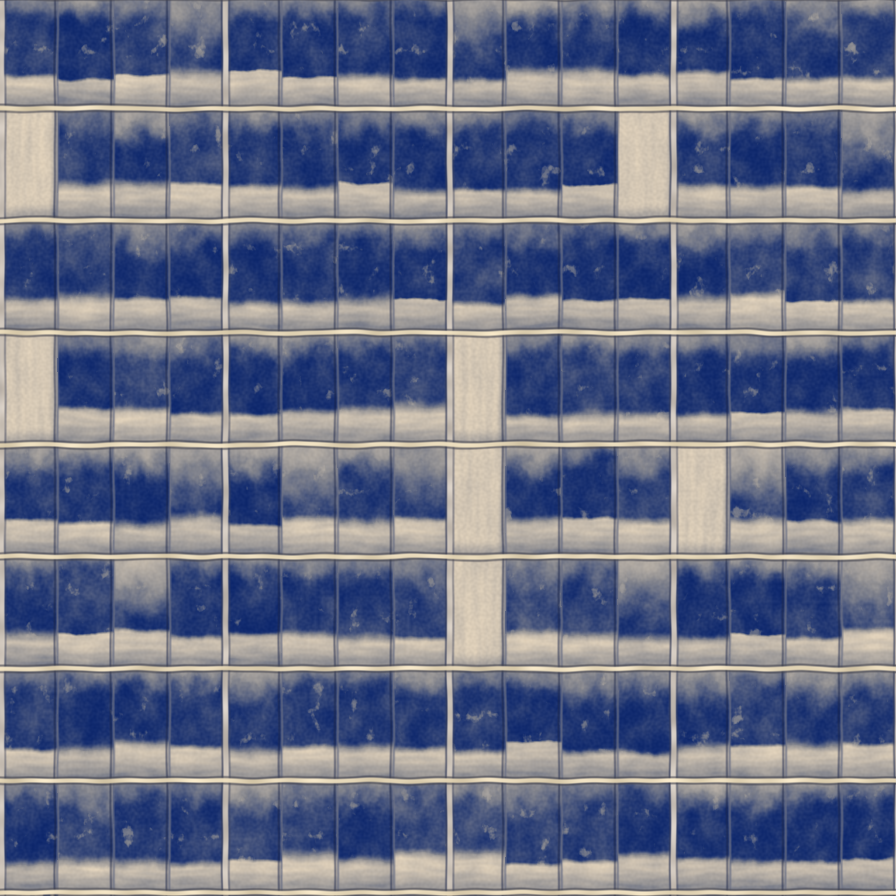
Write a three.js fragment shader that draws this texture.

```glsl
// Weathered blue and cream glazed tiles: 16 columns by 8 rows, with pale blanks and cream grout.
varying vec2 vUv;

float hash(vec2 p) {
  return fract(sin(dot(p, vec2(127.1, 311.7))) * 43758.5);
}

vec2 gradient(vec2 p) {
  float a = 6.2832 * hash(p);
  return vec2(cos(a), sin(a));
}

// Gradient noise, about -0.7 to 0.7
float noise(vec2 p) {
  vec2 i = floor(p), f = fract(p);
  vec2 u = f * f * f * (f * (f * 6.0 - 15.0) + 10.0);
  vec2 e = vec2(1.0, 0.0);
  float low = mix(dot(gradient(i), f), dot(gradient(i + e), f - e), u.x);
  float high = mix(dot(gradient(i + e.yx), f - e.yx), dot(gradient(i + 1.0), f - 1.0), u.x);
  return mix(low, high, u.y);
}

float fbm(vec2 p) {
  float sum = 0.0, amp = 1.0;
  for (int i = 0; i < 4; i++) {
    sum += amp * noise(p);
    p = p * 2.03 + 17.3;
    amp *= 0.5;
  }
  return sum;
}

float stroke(float d, float halfWidth) {
  return 1.0 - smoothstep(halfWidth - 0.0013, halfWidth + 0.0013, d);
}

// Glaze colour from deep blue through grey to cream
vec3 glaze(float tone) {
  vec3 blue = mix(vec3(0.06, 0.16, 0.43), vec3(0.54, 0.54, 0.56), smoothstep(-0.1, 0.55, tone));
  return mix(blue, vec3(0.88, 0.82, 0.73), clamp((tone - 0.45) / 0.5, 0.0, 1.0));
}

void main() {
  // Tile grid with slightly uneven joints
  vec2 grid = vUv * vec2(16.0, 8.0) - vec2(0.03, 0.03);
  grid += 0.02 * vec2(noise(vUv * 19.0), noise(vUv * 23.0 + 40.0));
  vec2 id = floor(grid), f = fract(grid);
  float pick = hash(id + 3.7), vary = hash(id + 11.3), shade = hash(id + 29.1);
  vec2 local = f + id * 7.31;

  // Blue body with cloudy wear
  float cloud = fbm(local * vec2(2.2, 3.5));
  float grain = noise(vUv * 260.0);
  float tone = 0.03 + 0.13 * shade * shade + 0.17 * cloud + 0.03 * grain;
  tone += 0.3 * smoothstep(0.35, 0.75, fbm(local * vec2(3.0, 5.0) + 50.0));

  // Faded upper edge, deeper on a few tiles
  float depth = 0.13 + 0.2 * vary * vary + 0.25 * step(0.91, vary);
  float fade = smoothstep(1.0 - depth - 0.12, 1.02, f.y + 0.08 * cloud);
  tone = mix(tone, 0.48 + 0.25 * vary + 0.1 * cloud, fade * (0.6 + 0.4 * hash(id + 61.0)));

  // Cream band along the foot, streaked and dirtier below
  float top = 0.25 + 0.1 * hash(id + 5.9) + 0.02 * cloud;
  float soft = 0.015 + 0.07 * hash(id + 71.0);
  float streak = noise(vec2(local.x * 2.0, local.y * 22.0));
  float band = 0.5 + 0.32 * smoothstep(0.02, 0.24, f.y) + 0.13 * (shade - 0.5)
             + 0.12 * streak + 0.07 * cloud;
  tone = mix(tone, band, 1.0 - smoothstep(top - soft, top + soft, f.y));

  // Pale blanks, mostly in the first column of each group of four
  float chance = mod(id.x, 4.0) < 0.5 ? 0.27 : 0.035;
  if (pick < chance) {
    float wash = noise(vec2(local.x * 9.0, local.y * 1.5));
    tone = 0.88 + 0.09 * wash + 0.06 * cloud + 0.03 * grain;
    tone -= 0.25 * smoothstep(0.16, 0.03, f.y) + 0.2 * smoothstep(0.84, 0.97, f.x);
    tone -= step(0.72, vary) * 0.75 * smoothstep(0.1, 0.5, wash + 0.5 * cloud);
  }
  vec3 color = glaze(tone);
  color += 0.025 * grain;

  // Narrow seams: grey hairline with a dark side
  vec2 joint = abs(fract(grid + 0.5) - 0.5) / vec2(16.0, 8.0);
  float side = abs(fract(grid.x + 0.55) - 0.5) / 16.0;
  color = mix(color, vec3(0.10, 0.14, 0.28), 0.5 * stroke(side, 0.0012));
  color = mix(color, vec3(0.42, 0.44, 0.52), 0.7 * stroke(joint.x, 0.0013));

  // Wide pale joint every four columns
  float major = abs(fract(grid.x / 4.0 + 0.5) - 0.5) / 4.0;
  float wear = noise(vUv * vec2(30.0, 45.0));
  color = mix(color, vec3(0.22, 0.25, 0.36), 0.45 * stroke(major, 0.0052));
  color = mix(color, vec3(0.83, 0.79, 0.74) + 0.15 * wear, 0.92 * stroke(major, 0.0030));

  // Cream grout between rows with a shadow
  color = mix(color, vec3(0.25, 0.25, 0.29), 0.6 * stroke(joint.y, 0.0047));
  color = mix(color, vec3(0.93, 0.87, 0.74) + 0.16 * wear, 0.95 * stroke(joint.y, 0.0024));

  gl_FragColor = vec4(clamp(color, 0.0, 1.0), 1.0);
}
```
